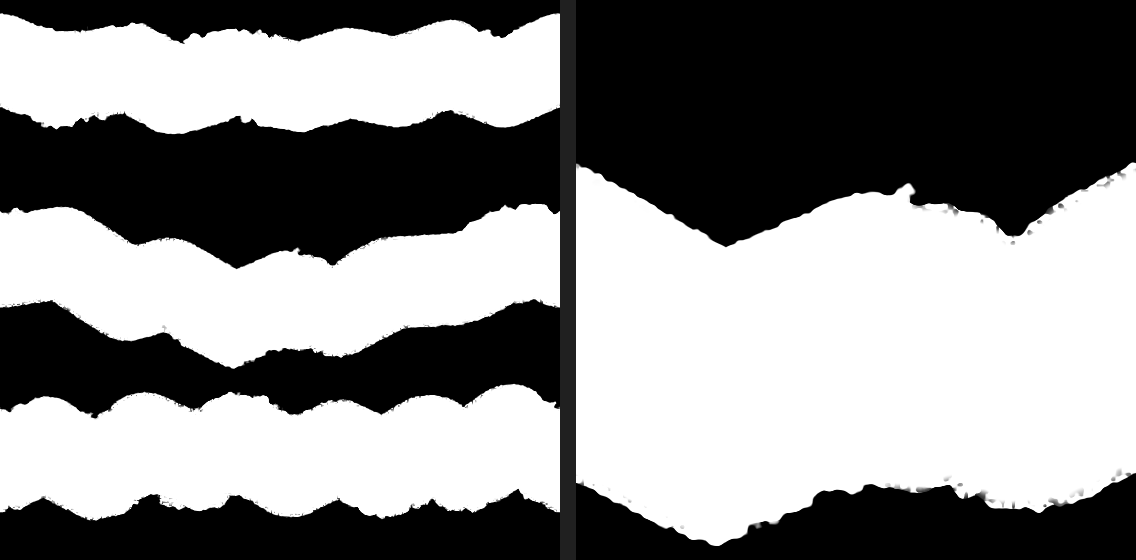
Left, the full canvas; right, a detail of the centre.
Write a WebGL 2 fragment shader that draws this pattern.

```glsl
#version 300 es
precision highp float;

#define INK vec3(0.0)
#define CLOUD vec3(1.0)
#define BANDS 3
#define KNOT_JITTER 0.22
#define ZIGZAG_SPREAD 0.9
#define BILLOW 0.014
#define FRAY 0.008
#define FINE_GRAIN 0.0022
#define DRY_RIM 0.007

const float TAU = 6.2831853;

uniform vec2 u_resolution;
out vec4 fragColor;

// Per band: middle height, sway, sway cycles, sway phase
const vec4 PATH[BANDS] = vec4[](
    vec4(0.866, 0.012, 1.0, 0.0),
    vec4(0.495, 0.050, 1.0, 0.0),
    vec4(0.188, 0.014, 2.0, 0.39));

// Per band: knot count (even), signed zigzag, half width, knot shift
const vec4 STROKE[BANDS] = vec4[](
    vec4(10.0, 0.016, 0.080, 0.020),
    vec4(10.0, -0.020, 0.082, 0.020),
    vec4(12.0, -0.021, 0.086, 0.012));

float hash(vec2 p) {
    vec3 q = fract(vec3(p.xyx) * 0.1031);
    q += dot(q, q.yzx + 33.33);
    return fract((q.x + q.y) * q.z);
}

// Value noise that wraps after a whole number of cells
float wrapNoise(vec2 p, float cells) {
    vec2 cell = floor(p * cells);
    vec2 f = fract(p * cells);
    f = f * f * (3.0 - 2.0 * f);
    vec2 a = mod(cell, cells);
    vec2 b = mod(cell + 1.0, cells);
    float low = mix(hash(a), hash(vec2(b.x, a.y)), f.x);
    float high = mix(hash(vec2(a.x, b.y)), hash(b), f.x);
    return mix(low, high, f.y);
}

// Knot of a swaying zigzag: alternate knots are peaks and valleys
vec2 knot(float index, int band) {
    vec4 path = PATH[band];
    vec4 stroke = STROKE[band];
    float id = mod(index, stroke.x);
    vec2 seed = vec2(id + 3.0, float(band) * 17.0 + 5.0);
    float jitter = (hash(seed) - 0.5) * 2.0 * KNOT_JITTER;
    float x = (index + jitter) / stroke.x + stroke.w;
    float side = mod(id, 2.0) < 0.5 ? 1.0 : -1.0;
    float size = 1.0 + ZIGZAG_SPREAD * (hash(seed + 41.0) - 0.5);
    float sway = path.y * cos(TAU * path.z * (x - path.w));
    return vec2(x, path.x + sway + side * stroke.y * size);
}

float segmentDistance(vec2 p, vec2 a, vec2 b) {
    vec2 along = b - a;
    float t = clamp(dot(p - a, along) / dot(along, along), 0.0, 1.0);
    return length(p - a - along * t);
}

// A round brush along the zigzag gives arches on one side, cusps on the other
float bandDistance(vec2 p, int band) {
    float count = STROKE[band].x;
    float nearest = 1.0;
    vec2 from = knot(-3.0, band);
    for (float i = -2.0; i <= count + 2.0; i += 1.0) {
        vec2 to = knot(i, band);
        nearest = min(nearest, segmentDistance(p, from, to));
        from = to;
    }
    return nearest - STROKE[band].z;
}

void main() {
    vec2 p = gl_FragCoord.xy / u_resolution;
    float pixel = 1.0 / min(u_resolution.x, u_resolution.y);

    float edge = 1.0;
    for (int band = 0; band < BANDS; band++) {
        edge = min(edge, bandDistance(p, band));
    }

    // Frayed stretches between smooth ones
    float worn = smoothstep(0.52, 0.72, wrapNoise(p, 9.0));
    float billow = abs(2.0 * wrapNoise(p, 32.0) - 1.0) - 0.4;
    edge -= worn * BILLOW * billow;
    edge += worn * FRAY * (wrapNoise(p, 110.0) - 0.5);
    edge += FINE_GRAIN * (wrapNoise(p, 256.0) - 0.5);

    // Dry specks just inside the worn rim
    float cover = 1.0 - smoothstep(-0.75 * pixel, 0.75 * pixel, edge);
    float rim = smoothstep(-DRY_RIM, 0.0, edge) * smoothstep(0.45, 0.7, wrapNoise(p, 14.0));
    float speck = smoothstep(0.62, 0.8, wrapNoise(p, 320.0));
    cover *= 1.0 - 0.8 * rim * speck;

    fragColor = vec4(mix(INK, CLOUD, cover), 1.0);
}
```
